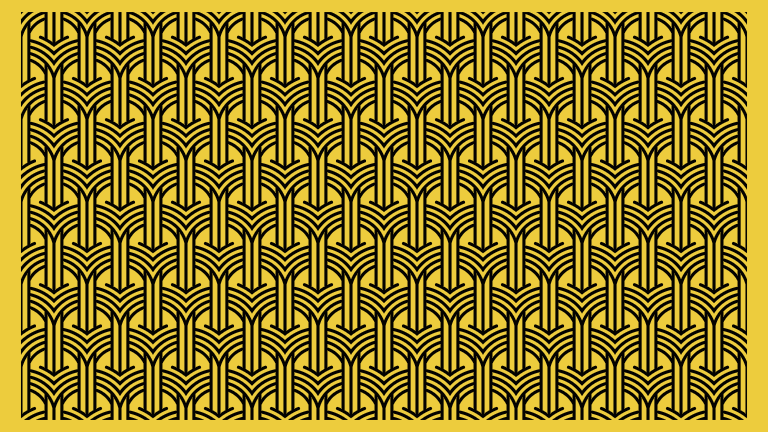
Give the GLSL for this pattern, as a WebGL 2 fragment shader.

```glsl
#version 300 es
precision highp float;
// Art deco lattice of half-dropped palm arches and triple stems, framed in plain gold.

uniform vec2 u_resolution;
out vec4 fragColor;

// One unit is a tenth of the horizontal repeat.
const float CANVAS_HEIGHT = 65.45;
const vec2 REPEAT = vec2(10.0, 12.5);
const vec2 PANEL_HALF_SIZE = vec2(55.0, 30.9);
const vec2 PATTERN_OFFSET = vec2(0.0, 0.9);
const float LINE_HALF_WIDTH = 0.235;
const float STEM_HALF_WIDTH = 1.2;
const float HOOK_RADIUS = 8.0;
const float HOOK_TIP_X = 2.95;
const float RING_STEP = 0.95;
const float INNER_RING = 4.0;

const vec3 GOLD = vec3(0.93, 0.80, 0.24);
const vec3 INK = vec3(0.016, 0.010, 0.0);

// Concentric arches between two stems; the innermost stops at the outer stem line.
float archDistance(vec2 p, float axisX) {
    float radius = length(p);
    float ring = clamp(round((HOOK_RADIUS - radius) / RING_STEP), 1.0, INNER_RING);
    float line = abs(radius - HOOK_RADIUS + ring * RING_STEP);
    float endX = ring == INNER_RING ? axisX - STEM_HALF_WIDTH : axisX + 1.0;
    return max(max(line, -p.y), max(STEM_HALF_WIDTH - p.x, p.x - endX));
}

// Straight stem lines from the hook below up to the first arch that spans them.
float stemDistance(vec2 p, float axisX) {
    float line = min(abs(p.x - axisX), abs(p.x - axisX + STEM_HALF_WIDTH));
    float topRadius = HOOK_RADIUS - RING_STEP * (INNER_RING - 1.0);
    float topClip = length(vec2(p.x, max(p.y, 0.0))) - topRadius;
    float hookClip = HOOK_RADIUS - length(p + vec2(0.0, REPEAT.y));
    return max(line, max(topClip, hookClip));
}

// Short outermost arc with a round tip.
float hookDistance(vec2 p, float radius, float tipX) {
    vec2 tip = vec2(tipX, sqrt(radius * radius - tipX * tipX));
    bool onArc = p.y > 0.0 && p.x * tip.y > p.y * tip.x;
    return onArc ? abs(length(p) - radius) : length(p - tip);
}

// One set of arches, mirrored across the column axes and repeated vertically.
float archSetDistance(vec2 p) {
    float axisX = 0.5 * REPEAT.x;
    vec2 cell = vec2(abs(mod(p.x + axisX, REPEAT.x) - axisX),
                     mod(p.y + 4.0, REPEAT.y) - 4.0);
    float nearest = 1e3;
    for (int row = 0; row < 2; row++) {
        vec2 q = cell - vec2(0.0, float(row) * REPEAT.y);
        nearest = min(nearest, archDistance(q, axisX));
        nearest = min(nearest, stemDistance(q, axisX));
        nearest = min(nearest, hookDistance(q, HOOK_RADIUS, HOOK_TIP_X));
    }
    return nearest;
}

// Two interlocking sets, the second shifted by half a repeat both ways.
float latticeDistance(vec2 p) {
    return min(archSetDistance(p), archSetDistance(p - 0.5 * REPEAT));
}

float boxDistance(vec2 p, vec2 halfSize) {
    vec2 d = abs(p) - halfSize;
    return max(d.x, d.y);
}

float coverage(float signedDistance, float pixel) {
    return clamp(0.5 - signedDistance / pixel, 0.0, 1.0);
}

void main() {
    float pixel = CANVAS_HEIGHT / u_resolution.y;
    vec2 p = (gl_FragCoord.xy - 0.5 * u_resolution) * pixel;

    float lines = coverage(latticeDistance(p - PATTERN_OFFSET) - LINE_HALF_WIDTH, pixel);
    float panel = coverage(boxDistance(p, PANEL_HALF_SIZE), pixel);

    fragColor = vec4(mix(GOLD, INK, lines * panel), 1.0);
}
```
